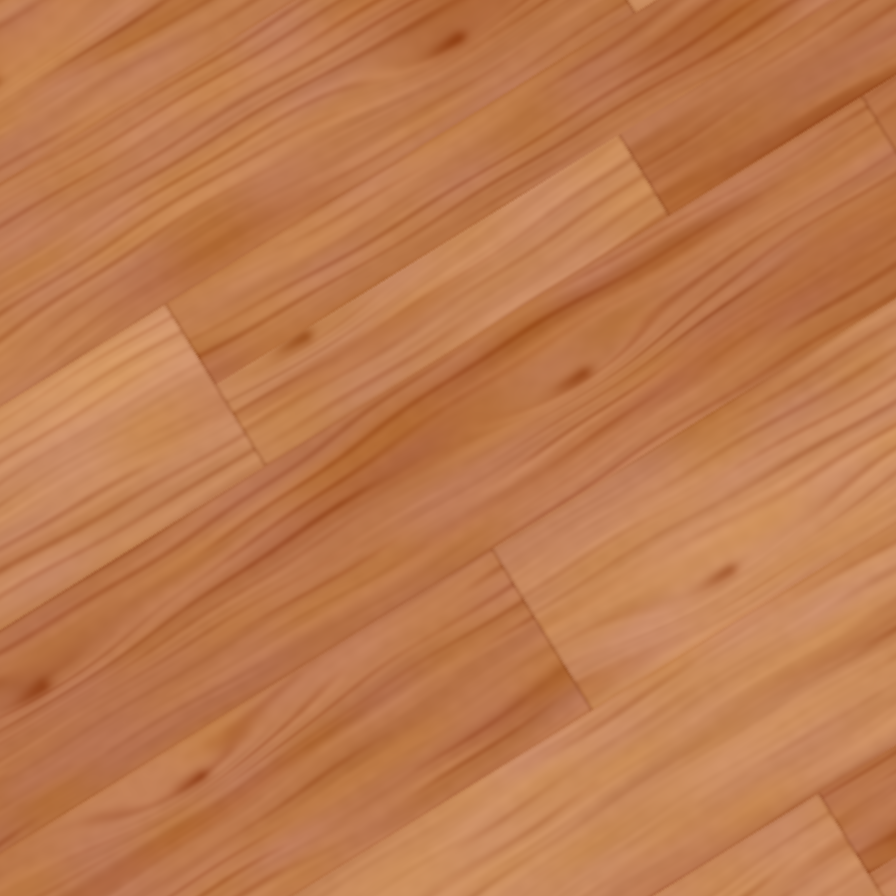
Give the GLSL for this texture, as a WebGL 1 fragment shader.

```glsl
precision highp float;
// Diagonal staggered wooden floor boards with soft straight grain, rare knots and faint joints.
uniform vec2 u_resolution;

const vec2 ALONG = vec2(0.850, 0.527);   // direction of the boards
const float BOARD_WIDTH = 0.212;
const float BOARD_LENGTH = 1.4;
const float KNOT_CELL = 0.36;
const vec3 DARK_WOOD = vec3(0.705, 0.430, 0.262);
const vec3 LIGHT_WOOD = vec3(0.805, 0.565, 0.392);

float hash(vec2 p) {
  return fract(sin(dot(p, vec2(127.1, 311.7))) * 4375.85);
}

float noise(vec2 p) {
  vec2 i = floor(p), f = fract(p);
  f = f * f * (3.0 - 2.0 * f);
  return mix(mix(hash(i), hash(i + vec2(1.0, 0.0)), f.x),
             mix(hash(i + vec2(0.0, 1.0)), hash(i + vec2(1.0, 1.0)), f.x), f.y);
}

float bump(vec2 d, vec2 size) {
  d /= size;
  return exp(-dot(d, d));
}

// Layered sines that bend the grain gently along a board.
float grainBend(vec2 p, float seed) {
  return 0.006 * sin(4.3 * p.x + 9.0 * p.y + seed)
       + 0.003 * sin(9.1 * p.x - 23.0 * p.y + seed * 1.7)
       + 0.0012 * sin(31.0 * p.x + 41.0 * p.y + seed * 2.3);
}

// x: how far the knots push the grain aside, y: darkness of their hearts.
vec2 knots(vec2 p, float seed) {
  vec2 sum = vec2(0.0);
  float cell = floor(p.x / KNOT_CELL);
  for (int i = -1; i <= 1; i++) {
    vec2 id = vec2(cell + float(i), seed);
    vec2 center = vec2((id.x + 0.2 + 0.6 * hash(id)) * KNOT_CELL,
                       BOARD_WIDTH * (0.2 + 0.6 * hash(id + 3.1)));
    vec2 d = p - center;
    float present = step(0.66, hash(id + 7.7));
    float tail = d.x < 0.0 ? 0.034 : 0.012;
    sum += present * vec2(bump(d, vec2(0.14, 0.026)), bump(d, vec2(tail, 0.008)));
  }
  return sum;
}

vec3 wood(vec2 p, float tone, float seed) {
  vec2 knot = knots(p, seed);
  vec2 q = p + vec2(seed * 3.0, seed);
  float rings = p.y + grainBend(p, seed) + 0.032 * knot.x
              + 0.011 * noise(q * vec2(3.0, 15.0));
  float pitch = 230.0 + 90.0 * fract(seed);
  float line = pow(0.5 + 0.5 * sin(rings * pitch + seed), 4.0);
  line *= smoothstep(0.25, 0.85, noise(q * vec2(6.0, 32.0)));
  float fibre = noise(vec2(q.x * 4.0, rings * 75.0 + seed)) - 0.5;
  float fine = noise(vec2(q.x * 10.0, rings * 190.0 + seed)) - 0.5;
  float streak = smoothstep(0.6, 0.95, noise(vec2(q.x * 2.5, rings * 24.0 + seed)));
  float broad = noise(q * vec2(3.0, 9.0) + 8.0) - 0.5;
  float blush = noise(q * vec2(11.0, 34.0) + 4.0) - 0.5;
  float mottle = noise(q * vec2(75.0, 110.0)) - 0.5;

  vec3 color = mix(DARK_WOOD, LIGHT_WOOD, tone);
  color += broad * vec3(0.055, 0.065, 0.060);
  color += fibre * vec3(0.055, 0.060, 0.055) + fine * 0.035 + mottle * 0.014;
  color += blush * vec3(0.005, 0.008, 0.085);
  color -= line * vec3(0.065, 0.085, 0.080);
  color -= streak * vec3(0.050, 0.070, 0.080);
  color -= min(knot.y, 1.0) * vec3(0.13, 0.17, 0.17);
  return color;
}

float seam(float dist, float width) {
  return 1.0 - smoothstep(0.0, width, dist);
}

vec3 floorColor(vec2 p) {
  // Rotated board coordinates, with each row shifted by a constant stagger.
  float u = dot(p, ALONG);
  float v = (dot(p, vec2(-ALONG.y, ALONG.x)) - 0.04) / BOARD_WIDTH;
  float row = floor(v);
  float y = v - row;
  float stagger = mod(1.288 + 0.617 * row, BOARD_LENGTH);
  float index = floor((u - stagger) / BOARD_LENGTH);
  float x = u - stagger - index * BOARD_LENGTH;

  // Some boards are made of narrow strips, the lower one cut short.
  bool split = mod(row, 4.0) == 1.0 && mod(index, 2.0) == 0.0;
  float strip = 0.0;
  float side = min(y, 1.0 - y) * BOARD_WIDTH;
  float end = min(x, BOARD_LENGTH - x);
  if (split) {
    strip = y > 0.5 ? 1.0 : 2.0 * step(0.53, x);
    if (y < 0.5) end = min(end, abs(x - 0.53));
  }

  // Board tones alternate by row and by position along the row.
  float tone = 0.5 + 0.5 * cos(2.094 * (row - 1.0) - 1.047 * (index + 1.0));
  tone = clamp(tone + 0.05 * row * row - 0.4 * step(0.5, strip), 0.12, 0.92);
  float seed = 20.0 * hash(vec2(row + 11.0 * strip, index + 5.0));
  vec3 color = wood(vec2(x, y * BOARD_WIDTH), tone, seed);
  color *= 1.0 - seam(side, 0.005) * vec3(0.03, 0.06, 0.10);
  return color * (1.0 - seam(end, 0.0045) * vec3(0.08, 0.13, 0.18));
}

void main() {
  // Four widely spaced samples soften every edge.
  vec3 color = vec3(0.0);
  for (int i = 0; i < 4; i++) {
    vec2 corner = vec2(mod(float(i), 2.0), floor(float(i) / 2.0)) - 0.5;
    color += floorColor(gl_FragCoord.xy / u_resolution + corner * 0.0018);
  }
  gl_FragColor = vec4(color * 0.25, 1.0);
}
```
